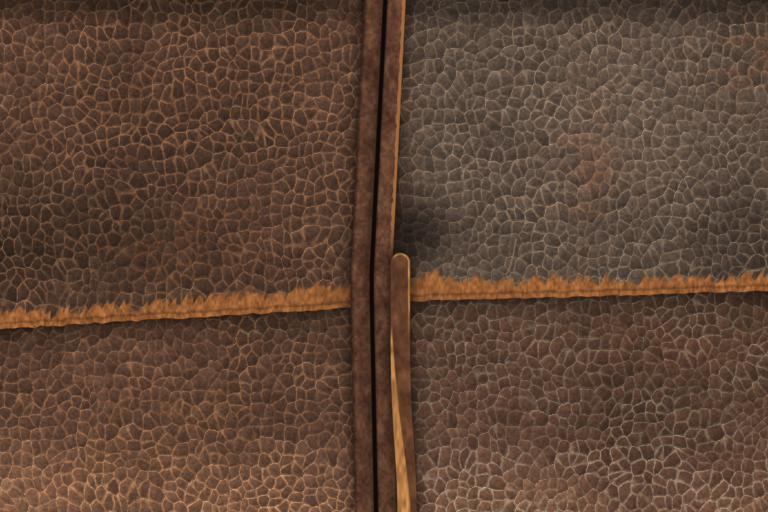
A Shadertoy shader for this texture:

```glsl
// Worn brown leather with a frayed orange seam crossed by two straps and a loose tail.

float hash(vec2 p) {
    p = fract(p * vec2(0.1031, 0.1137));
    p += dot(p, p.yx + 33.33);
    return fract((p.x + p.y) * p.x * 7.13);
}

vec2 hash2(vec2 p) {
    return vec2(hash(p + 17.0), hash(p * 1.7 + 91.0));
}

float noise(vec2 p) {
    vec2 i = floor(p), f = fract(p);
    f = f * f * (3.0 - 2.0 * f);
    return mix(mix(hash(i), hash(i + vec2(1, 0)), f.x),
               mix(hash(i + vec2(0, 1)), hash(i + vec2(1, 1)), f.x), f.y);
}

float fbm(vec2 p) {
    float sum = 0.0, amp = 0.5;
    for (int i = 0; i < 4; i++) {
        sum += amp * noise(p);
        p = mat2(1.6, 1.2, -1.2, 1.6) * p + 5.3;
        amp *= 0.5;
    }
    return sum;
}

float blob(vec2 p, vec2 center, vec2 size) {
    vec2 q = (p - center) / size;
    return exp(-dot(q, q));
}

// Pebble grain: x = distance to crease, y = height along the light, z = cell id.
vec3 pebbles(vec2 p) {
    vec2 cell = floor(p), f = fract(p), nearest = vec2(0);
    float d1 = 9.0, d2 = 9.0, id = 0.0;
    for (int j = -1; j <= 1; j++)
    for (int i = -1; i <= 1; i++) {
        vec2 g = vec2(i, j);
        vec2 r = g + 0.1 + 0.8 * hash2(cell + g) - f;
        float d = length(r);
        if (d < d1) { d2 = d1; d1 = d; nearest = r; id = hash(cell + g + 40.0); }
        else d2 = min(d2, d);
    }
    return vec3(d2 - d1, dot(nearest, vec2(0.5, -0.85)), id);
}

vec3 leather(vec2 p, float seam) {
    vec2 warp = vec2(fbm(p * 14.0), fbm(p * 14.0 + 31.0)) - 0.5;
    vec3 grain = pebbles((p + warp * 0.035) * vec2(47.0, 42.0));
    float crease = 1.0 - smoothstep(0.02, 0.3, grain.x);
    float cloud = fbm(p * 4.0 + 8.0);
    float lower = 1.0 - smoothstep(-0.01, 0.01, p.y - seam);
    float rightSide = smoothstep(0.7, 0.85, p.x);

    // Rubbed, rusty areas
    float rust = 0.7 * blob(p, vec2(0.39, 0.53), vec2(0.16, 0.07))
               + 0.8 * blob(p, vec2(1.46, 0.9), vec2(0.08, 0.1))
               + 0.6 * blob(p, vec2(1.16, 0.66), vec2(0.07, 0.14))
               + 0.5 * blob(p, vec2(0.25, 0.18), vec2(0.2, 0.13))
               + 0.4 * blob(p, vec2(0.2, 0.83), vec2(0.4, 0.14))
               + 0.4 * blob(p, vec2(1.35, 0.32), vec2(0.25, 0.04));
    rust *= smoothstep(0.25, 0.65, fbm(p * vec2(24.0, 36.0)));

    vec3 base = mix(vec3(0.29, 0.21, 0.165), vec3(0.285, 0.235, 0.2), rightSide * (1.0 - lower));
    base = mix(base, vec3(0.315, 0.225, 0.175), lower);
    base *= 0.72 + 0.52 * cloud + 0.14 * grain.z;
    vec3 line = mix(vec3(0.49, 0.35, 0.25), vec3(0.44, 0.37, 0.305), rightSide);
    vec3 col = mix(base, line, crease * (0.3 + 0.7 * noise(p * 19.0)));
    col *= 1.0 + 0.3 * grain.y;
    col = mix(col, vec3(0.53, 0.32, 0.2), rust * (0.2 + 0.4 * crease));
    col *= 0.87 + 0.26 * noise(p * 230.0);

    // Broad light and shade
    col *= 1.0 + 0.35 * (1.0 - smoothstep(0.0, 0.2, p.y));
    col *= 1.0 - 0.35 * smoothstep(0.93, 1.0, p.y);
    col *= 1.0 - 0.25 * blob(p, vec2(0.2, 0.52), vec2(0.3, 0.12));
    col *= 1.0 - 0.5 * blob(p, vec2(0.81, 0.55), vec2(0.07, 0.06));
    col *= 1.0 + 0.16 * blob(p, vec2(1.1, 0.75), vec2(0.3, 0.2));
    return col * 1.04;
}

// Strip between two x positions, with mottled hide and a pale cut edge on the right.
void strap(inout vec3 col, vec2 p, float left, float right, float rim, float aa) {
    float u = (p.x - left) / (right - left);
    float mask = smoothstep(-aa, aa, p.x - left) * (1.0 - smoothstep(-aa, aa, p.x - right));
    vec3 hide = mix(vec3(0.23, 0.14, 0.105), vec3(0.48, 0.325, 0.235), fbm(p * vec2(65.0, 42.0)));
    hide *= 0.86 + 0.28 * noise(p * 190.0);
    hide *= 0.7 + 0.4 * smoothstep(0.0, 0.2, u) * (1.0 - 0.4 * smoothstep(0.7, 1.0, u));
    float cut = smoothstep(0.78, 0.88, u + 0.1 * noise(p * vec2(20.0, 110.0)) - 0.05);
    hide = mix(hide, vec3(0.67, 0.43, 0.25), cut * rim);
    float shade = exp(-max(max(left - p.x, p.x - right), 0.0) * 75.0);
    col = mix(col * (1.0 - 0.5 * shade), hide, mask);
}

void mainImage(out vec4 fragColor, in vec2 fragCoord) {
    vec2 p = fragCoord / iResolution.y;
    float aa = 1.0 / iResolution.y;
    float seam = p.x < 0.74 ? 0.357 + 0.061 * p.x : 0.388 + 0.029 * p.x;
    seam += 0.004 * (noise(vec2(p.x * 75.0, 2.0)) - 0.5);
    vec3 col = leather(p, seam);

    // Frayed seam with upward fibres and a shadow below
    float h = p.y - seam;
    float thick = 0.031 + 0.017 * exp(-pow((p.x - 0.72) / 0.32, 2.0));
    float fibre = noise(vec2(p.x * 150.0 - h * 60.0, h * 35.0));
    float fray = thick + 0.024 * (fibre - 0.5) + 0.012 * (noise(vec2(p.x * 42.0, 7.0)) - 0.5);
    col *= 1.0 - 0.5 * exp(-max(-h, 0.0) * 45.0) * (1.0 - smoothstep(0.0, 0.01, h));
    float fringe = smoothstep(-aa, aa, h) * (1.0 - smoothstep(-0.009, 0.005, h - fray));
    vec3 suede = mix(vec3(0.46, 0.27, 0.14), vec3(0.74, 0.47, 0.26), fbm(p * vec2(100.0, 70.0)) + 0.12);
    suede *= 0.84 + 0.3 * noise(p * vec2(240.0, 130.0));
    suede *= 1.0 - 0.22 * blob(vec2(h, 0), vec2(0.011, 0), vec2(0.003, 1));
    col = mix(col, suede, fringe * 0.95);

    // Two straps and the dark gap between them
    float gap = 0.726 + 0.05 * max(p.y - 0.47, 0.0) + 0.02 * max(0.42 - p.y, 0.0);
    strap(col, p, gap - 0.041, gap - 0.002, 0.12, aa);
    strap(col, p, gap + 0.002, gap + 0.04, 0.25 + 0.65 * smoothstep(0.45, 0.6, p.y), aa);
    col = mix(col, vec3(0.06, 0.04, 0.035), 1.0 - smoothstep(0.002, 0.002 + 2.0 * aa, abs(p.x - gap)));

    // Loose tail with a rounded tip, pale rim and turned lower edge
    float center = 0.782 + 0.013 * pow(1.0 - smoothstep(0.0, 0.35, p.y), 1.5);
    vec2 q = vec2(p.x - center, p.y - 0.487);
    float d = length(vec2(q.x, max(q.y, 0.0))) - 0.019;
    col *= 1.0 - 0.5 * exp(-max(d, 0.0) * 70.0);
    vec3 tail = mix(vec3(0.25, 0.15, 0.1), vec3(0.55, 0.36, 0.24), fbm(p * vec2(70.0, 45.0) + 9.0));
    float rim = smoothstep(-0.006, -0.003, d) * smoothstep(-0.012, 0.004, q.x + max(q.y, 0.0)) * smoothstep(0.32, 0.42, p.y);
    float turned = 0.004 + 0.022 * max(1.0 - p.y / 0.34, 0.0);
    float fold = (1.0 - smoothstep(-aa, aa, q.x + 0.019 - turned)) * (1.0 - smoothstep(0.33, 0.38, p.y));
    vec3 tan1 = vec3(0.72, 0.49, 0.28) * (0.78 + 0.4 * noise(p * vec2(220.0, 60.0)));
    tail = mix(tail, tan1, max(rim, fold));
    col = mix(col, tail, 1.0 - smoothstep(-aa, aa, d));

    // Stray thread above the right seam
    float t = clamp((p.y - 0.463) / 0.07, 0.0, 1.0);
    float thread = abs(p.x - 0.985 - 0.023 * sqrt(t));
    float span = step(0.463, p.y) * step(p.y, 0.533);
    col = mix(col, vec3(0.6, 0.48, 0.37), 0.6 * span * (1.0 - smoothstep(0.0, 1.5 * aa + 0.0005, thread)));

    fragColor = vec4(col, 1.0);
}
```
